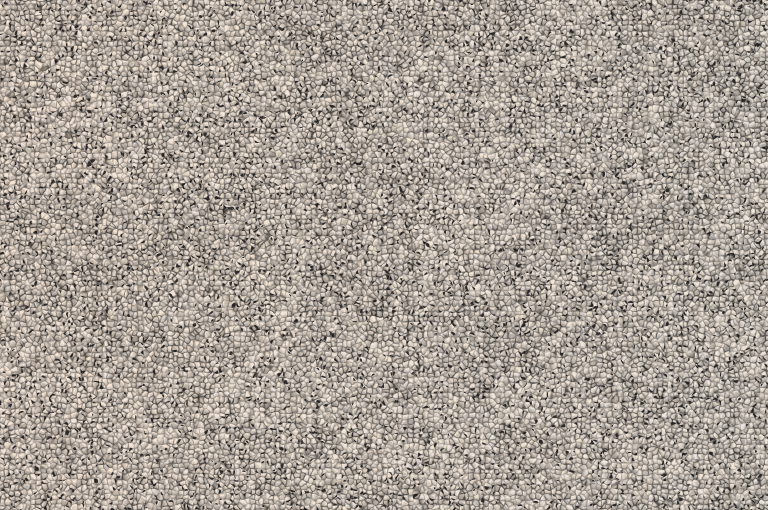
This texture is drawn by a Shadertoy shader. Its source:

```glsl
// Speckled beige loop-pile carpet: jittered Voronoi tufts, each shaded as a
// small tilted curl, with shadowed seams between them and bent dark flecks
// scattered in loose clumps. Four samples per pixel smooth the edges.

float hash(vec2 p) {
    vec3 q = fract(vec3(p.xyx) * 0.1031);
    q += dot(q, q.yzx + 33.33);
    return fract((q.x + q.y) * q.z);
}

vec2 hash2(vec2 p) {
    return vec2(hash(p + 17.3), hash(p + 71.9));
}

float noise(vec2 p) {
    vec2 i = floor(p), f = fract(p);
    f = f * f * (3.0 - 2.0 * f);
    return mix(mix(hash(i), hash(i + vec2(1, 0)), f.x),
               mix(hash(i + vec2(0, 1)), hash(i + vec2(1, 1)), f.x), f.y);
}

// Coverage of a bent, randomly turned dark fleck beside a tuft centre
float fleck(vec2 d, vec2 id, float density) {
    float angle = 6.2832 * hash(id + 5.7);
    vec2 axis = vec2(cos(angle), sin(angle));
    vec2 q = vec2(dot(d, axis) - 0.42, dot(d, vec2(-axis.y, axis.x)));
    q.x += 1.1 * q.y * q.y;
    float size = mix(0.7, 1.2, hash(id + 9.1));
    float shape = 1.0 - smoothstep(0.6, 1.2, length(q / vec2(0.2, 0.38)) / size);
    return shape * step(hash(id + 2.3), density);
}

vec3 carpet(vec2 uv) {
    vec2 p = uv * 100.0 + 50.0;
    p += 0.5 * (vec2(noise(p * 1.3), noise(p * 1.3 + 40.0)) - 0.5);
    float clump = noise(p * 0.22 + 8.0);
    float density = mix(0.12, 0.48, clump);

    // Nearest two tuft centres, and flecks from all neighbours
    float nearest = 9.0, second = 9.0, dark = 0.0;
    vec2 tuft = vec2(0), local = vec2(0);
    for (int y = -1; y <= 1; y++)
    for (int x = -1; x <= 1; x++) {
        vec2 id = floor(p) + vec2(x, y);
        vec2 d = p - id - 0.1 - 0.8 * hash2(id);
        float dist = length(d);
        dark = max(dark, fleck(d, id, density));
        if (dist < nearest) {
            second = nearest;
            nearest = dist;
            tuft = id;
            local = d;
        } else {
            second = min(second, dist);
        }
    }

    // Tilted tuft face, with a pale curl along its lit side
    float turn = 1.6 + 2.6 * (hash(tuft + 3.1) - 0.5);
    float lit = dot(local, vec2(cos(turn), sin(turn)));
    float tone = 0.755 + 0.17 * (hash(tuft) - 0.5) + 0.2 * lit;
    float curl = 1.0 - smoothstep(0.04, 0.16, abs(nearest - 0.32));
    tone += 0.09 * curl * smoothstep(0.0, 0.25, lit);

    // Seam shadows of uneven depth, then fibre grain and broad wear
    float seam = 1.0 - smoothstep(0.0, 0.42, second - nearest);
    tone -= seam * mix(0.1, 0.48, noise(p * 0.9 + 23.0));
    tone += 0.12 * (noise(p * 4.0) - 0.5);
    tone += 0.05 * (noise(uv * 9.0) - 0.5);
    tone = clamp(tone, 0.12, 0.9);

    // Warm yarn, a little greyer to the right, under cool black flecks
    vec3 warm = mix(vec3(1.065, 1.0, 0.94), vec3(1.04, 1.0, 0.95),
                    clamp(uv.x / 1.5, 0.0, 1.0));
    warm += vec3(0.02, 0.0, -0.03) * (hash(tuft + 6.4) - 0.5);
    return mix(tone * warm, vec3(0.11, 0.105, 0.11), 0.92 * dark);
}

void mainImage(out vec4 fragColor, in vec2 fragCoord) {
    vec3 sum = vec3(0);
    for (int i = 0; i < 4; i++) {
        vec2 offset = vec2(i % 2, i / 2) * 0.5 - 0.25;
        sum += carpet((fragCoord + offset) / iResolution.y);
    }
    fragColor = vec4(sum / 4.0, 1.0);
}
```
